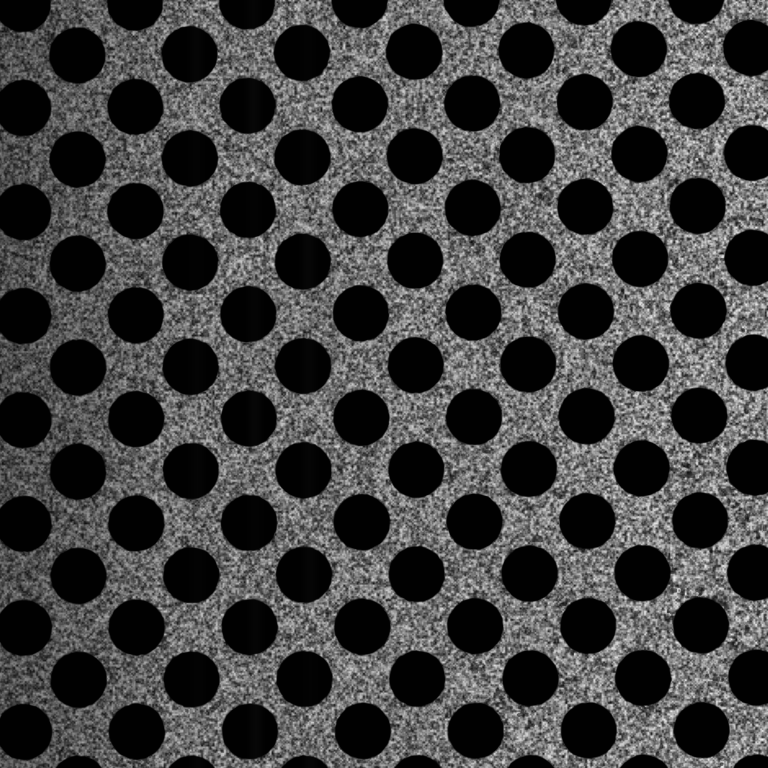
Reproduce this texture procedurally as a three.js fragment shader.

```glsl
// Perforated grey metal sheet: staggered rows of round black holes.
// A slightly sheared and warped lattice places the holes; layered value noise
// gives the blasted grain, and a sideways gradient lights the sheet.

varying vec2 vUv;

// Lattice, in canvas units
const vec2 ORIGIN = vec2(0.0312, 0.0469);     // centre of the lower left hole
const vec2 PITCH = vec2(0.1471, 0.1354);      // column and row spacing
const vec2 SHEAR = vec2(-0.00022, 0.00039);   // drift per row, per column
const vec2 WARP = vec2(-0.00014, 0.00019);    // slight perspective
const vec2 STAGGER = vec2(0.485, 0.5);        // offset of the in-between rows

// Holes
const float HOLE_RADIUS = 0.0364;
const float EDGE_SOFT = 0.0013;
const float EDGE_ROUGH = 0.0012;
const float RIM_WIDTH = 0.0025;
const float RIM_SHADE = 0.22;
const float HOLE_GREY = 0.005;
const float GLINT_GREY = 0.022;

// Metal
const float GREY_LEFT = 0.29;
const float GREY_MIDDLE = 0.435;
const float GREY_RIGHT = 0.51;
const float GRAIN_COARSE = 270.0;
const float GRAIN_FINE = 470.0;
const float GRAIN_GAIN = 1.75;
const float PIT_SCALE = 62.0;
const float PIT_DEPTH = 0.5;

float hash(vec2 p) {
  vec3 q = fract(p.xyx * 0.1031);
  q += dot(q, q.yzx + 33.33);
  return fract((q.x + q.y) * q.z);
}

float noise(vec2 p) {
  vec2 i = floor(p);
  vec2 f = fract(p);
  f = f * f * (3.0 - 2.0 * f);
  return mix(mix(hash(i), hash(i + vec2(1.0, 0.0)), f.x),
             mix(hash(i + vec2(0.0, 1.0)), hash(i + vec2(1.0, 1.0)), f.x), f.y);
}

// Lattice coordinates to canvas position
vec2 holeCentre(vec2 cell) {
  return ORIGIN + PITCH * cell + SHEAR * cell.yx + WARP * cell.x * cell.y;
}

// Canvas position to lattice coordinates, by fixed-point iteration
vec2 latticeAt(vec2 p) {
  vec2 cell = (p - ORIGIN) / PITCH;
  for (int i = 0; i < 3; i++) {
    cell = (p - ORIGIN - SHEAR * cell.yx - WARP * cell.x * cell.y) / PITCH;
  }
  return cell;
}

// Brightness of the sheet: gradient, grain and small dark pits
float metalGrey(vec2 p) {
  float light = mix(GREY_LEFT, GREY_MIDDLE, smoothstep(-0.04, 0.32, p.x));
  light += (GREY_RIGHT - GREY_MIDDLE) * smoothstep(0.3, 1.0, p.x);
  light *= 0.97 + 0.06 * noise(p * 9.0);

  float grain = 0.6 * noise(p * GRAIN_COARSE) + 0.4 * noise(p * GRAIN_FINE + 17.3);
  light *= 1.0 + GRAIN_GAIN * (grain - 0.5);

  float patches = smoothstep(0.66, 0.86, noise(p * PIT_SCALE + 5.7));
  float specks = smoothstep(0.45, 0.75, noise(p * GRAIN_COARSE * 0.8 + 41.0));
  float wear = smoothstep(0.25, 0.75, p.x);
  return light * (1.0 - PIT_DEPTH * patches * specks * wear);
}

void main() {
  vec2 p = vUv;

  // Nearest hole of the two interleaved lattices
  vec2 cell = latticeAt(p);
  vec2 cellA = floor(cell + 0.5);
  vec2 cellB = floor(cell - STAGGER + 0.5) + STAGGER;
  vec2 offsetA = p - holeCentre(cellA);
  vec2 offsetB = p - holeCentre(cellB);
  bool nearA = dot(offsetA, offsetA) < dot(offsetB, offsetB);
  vec2 offset = nearA ? offsetA : offsetB;
  vec2 holeId = nearA ? cellA : cellB;

  // Slightly rough circular edge
  float dist = length(offset) - HOLE_RADIUS;
  dist += EDGE_ROUGH * (noise(p * 190.0 + 3.1) - 0.5);

  // Sheet darkens just beside each hole
  float rim = 1.0 - smoothstep(0.0, RIM_WIDTH, dist);
  float metal = metalGrey(p) * (1.0 - RIM_SHADE * rim);

  // Faint reflection deep inside some holes left of the middle
  float streak = 1.0 - smoothstep(0.0, 0.014, abs(offset.x - 0.008));
  float column = 1.0 - smoothstep(0.05, 0.14, abs(p.x - 0.34));
  float glint = GLINT_GREY * streak * column * hash(holeId * 2.0 + 31.0);

  float sheet = smoothstep(-EDGE_SOFT, EDGE_SOFT, dist);
  float grey = mix(HOLE_GREY + glint, metal, sheet);
  gl_FragColor = vec4(vec3(clamp(grey, 0.0, 1.0)), 1.0);
}
```
